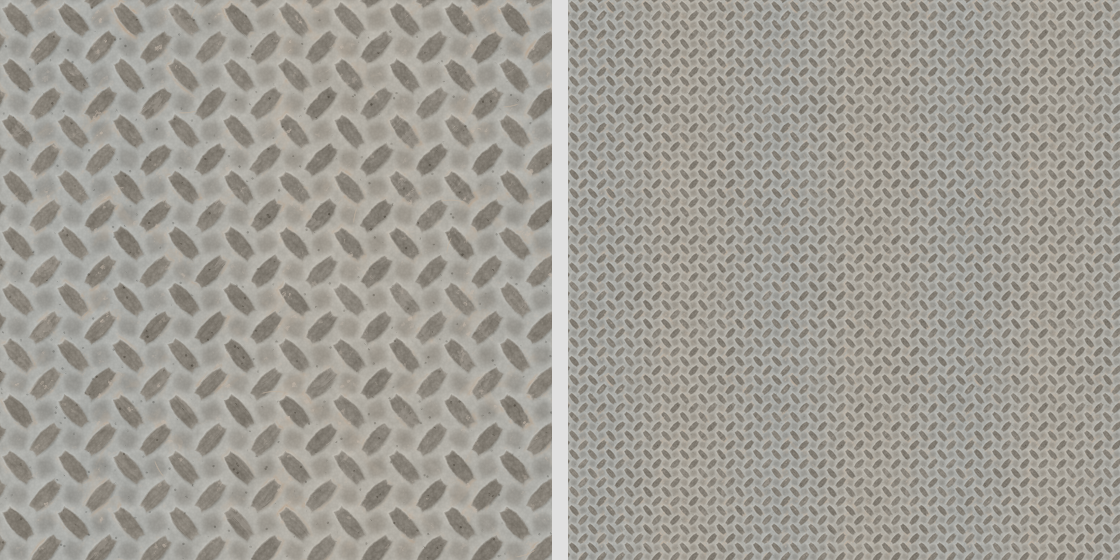
Left, the tile; right, the same tile 3 across and 3 down.
A WebGL 1 fragment shader for this texture:

```glsl
precision highp float;
// Worn steel tread plate: 10 by 10 repeats of two crossed raised lozenges, with dirt, rust and scratches.
uniform vec2 u_resolution;

const float TAU = 6.2831853;

float hash(vec2 p) {
  p = fract(p * vec2(0.1031, 0.1137));
  p += dot(p, p.yx + 33.33);
  return fract((p.x + p.y) * p.x * 17.31);
}

vec2 hash2(vec2 p) {
  return vec2(hash(p + 3.7), hash(p.yx + 51.3));
}

// Wrapping cellular noise: distance to the nearest of n by n scattered points
float cells(vec2 uv, float n) {
  vec2 p = uv * n, base = floor(p);
  float nearest = 4.0;
  for (int j = -1; j <= 1; j++) {
    for (int i = -1; i <= 1; i++) {
      vec2 cell = base + vec2(float(i), float(j));
      vec2 d = cell + hash2(mod(cell, n) + n) - p;
      nearest = min(nearest, dot(d, d));
    }
  }
  return sqrt(nearest);
}

// Wrapping clouds from warped sines of whole frequencies, about -1 to 1
float clouds(vec2 uv, float f) {
  float sum = 0.0, amp = 0.5;
  vec2 a = uv * TAU * f;
  for (int i = 0; i < 4; i++) {
    float k = float(i);
    a += 0.9 * sin(a.yx + vec2(1.3, 4.1) * (k + 1.0));
    sum += amp * sin(a.x + 2.1 * k) * cos(a.y - 1.7 * k);
    a = mat2(2.0, 1.0, -1.0, 2.0) * a;
    amp *= 0.6;
  }
  return sum;
}

// Barrel-shaped lozenge with slightly hollow ends, lying along x
float lozenge(vec2 q) {
  q = abs(q);
  return max(q.x - 0.305 - 0.25 * q.y, q.y - 0.142 + 0.55 * q.x * q.x);
}

// Hairline scratches: randomly placed short segments on the wrapped plate
float scratches(vec2 uv) {
  float mark = 0.0;
  for (int i = 0; i < 9; i++) {
    vec2 seed = vec2(float(i) * 7.0 + 2.0, 19.0);
    vec2 d = fract(uv - hash2(seed) + 0.5) - 0.5;
    float angle = TAU * hash(seed + 5.0);
    vec2 along = vec2(cos(angle), sin(angle));
    float t = dot(d, along), len = 0.012 + 0.022 * hash(seed + 9.0);
    float off = dot(d, vec2(-along.y, along.x)) + 6.0 * t * t;
    mark += smoothstep(0.0018, 0.0004, abs(off)) * smoothstep(len, len * 0.6, abs(t));
  }
  return mark;
}

void main() {
  vec2 uv = gl_FragCoord.xy / u_resolution;
  vec2 p = uv * 10.0;

  // Dirt and grain shared by plate and lozenges
  float broad = clouds(uv, 2.0);
  float mottle = clouds(uv + 0.37, 9.0);
  float fine = cells(uv, 64.0) - 0.5;
  float grain = cells(uv, 190.0) - 0.5;
  float patches = smoothstep(0.15, 0.75, clouds(uv + vec2(0.13, 0.41), 3.0) + 0.35 * mottle);

  // Bare plate, darker in the open spaces between lozenges
  vec2 wave = cos(TAU * (p - vec2(0.33, 0.65)));
  float hollow = smoothstep(0.1, 1.0, -wave.x * wave.y + 0.25 * mottle);
  vec3 color = mix(vec3(0.65, 0.645, 0.62), vec3(0.585, 0.57, 0.54), hollow * 0.75);
  color += vec3(0.012, 0.002, -0.008) * cos(TAU * (uv.x - 0.65));
  color += 0.014 * broad + 0.024 * mottle - 0.03 * fine - 0.03 * grain;
  color = mix(color, vec3(0.69, 0.64, 0.58), patches * smoothstep(0.2, 0.7, 0.5 + mottle) * 0.35);

  // Both lozenge sets, each half a repeat from the other
  for (int i = 0; i < 2; i++) {
    float k = float(i);
    vec2 s = p - mix(vec2(0.33, 0.65), vec2(0.82, 0.15), k) + 0.5;
    vec2 id = mod(floor(s), 10.0) + 23.0 * k;
    vec2 local = fract(s) - 0.5;
    float tone = hash(id + 11.0) - 0.5;
    float angle = mix(-0.86, 0.81, k) + 0.08 * (hash(id + 31.0) - 0.5);
    float c = cos(angle), n = sin(angle);
    vec2 q = vec2(c * local.x + n * local.y, c * local.y - n * local.x);
    float d = lozenge(q) + 0.014 * mottle + 0.016 * fine;
    float lit = dot(local, vec2(-0.7, 0.7)) / (length(local) + 0.05);

    // Polished halo on the slope around the lozenge
    color += 0.045 * smoothstep(0.2, 0.02, d) * (1.0 + 0.3 * lit);

    // Dirty top with worn streaks along its length
    float streak = sin(q.y * 70.0 + 5.0 * mottle + 9.0 * tone) * 0.5 + mottle;
    vec3 top = vec3(0.51, 0.488, 0.452) + 0.045 * tone + 0.022 * streak;
    top += 0.05 * smoothstep(0.22, 0.33, abs(q.x)) - 0.06 * fine - 0.05 * grain;
    float wear = smoothstep(0.55, 1.0, hash(id + 47.0)) * smoothstep(0.0, 0.6, mottle + 0.3 * streak);
    top = mix(top, vec3(0.61, 0.585, 0.55), wear * 0.6);
    color = mix(color, top, smoothstep(0.02, -0.025, d));

    // Bright upper-left rim, dark lower-right edge, rust on some edges
    float rim = exp(-pow((d - 0.012) / 0.022, 2.0));
    color += rim * (0.035 * max(lit, 0.0) - (0.05 + 0.06 * k) * max(-lit, 0.0));
    float rust = smoothstep(0.5, 1.0, hash(id + 73.0)) + patches;
    float edge = exp(-pow((d - 0.035) / 0.028, 2.0));
    color = mix(color, vec3(0.72, 0.635, 0.55), edge * rust * smoothstep(-0.2, 0.6, mottle) * 0.4);
  }

  // Pale chips, dark pits and scratches
  float speck = cells(uv + 0.21, 44.0);
  float chip = smoothstep(0.2, 0.08, speck + 0.25 * grain) * smoothstep(0.1, 0.5, mottle);
  color = mix(color, vec3(0.76, 0.71, 0.66), chip * (0.25 + 0.4 * patches));
  float pit = smoothstep(0.12, 0.04, cells(uv + 0.57, 38.0)) * smoothstep(0.1, 0.5, -mottle);
  color -= 0.12 * pit;
  color = mix(color, vec3(0.75, 0.69, 0.62), 0.55 * min(scratches(uv), 1.0));

  gl_FragColor = vec4(color, 1.0);
}
```
